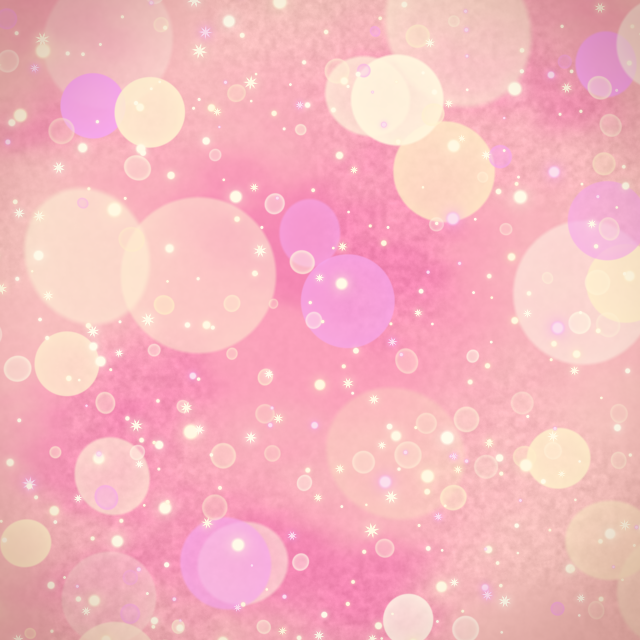
A WebGL 2 fragment shader for this background:

```glsl
#version 300 es
precision highp float;
// Dreamy bokeh: a mottled pink wash under translucent cream and lilac discs,
// small rimmed bubbles, glowing dots and tiny sparkles, closed by a vignette.
// Each kind of light is a jittered grid, composited cell by cell.
uniform vec2 u_resolution;
out vec4 outColor;

vec3 hash3(vec2 cell) {
    vec3 h = fract(cell.xyx * vec3(0.1031, 0.1030, 0.0973));
    h += dot(h, h.yxz + 33.33);
    return fract((h.xxy + h.yzz) * h.zyx);
}

float noise(vec2 p) {
    vec2 i = floor(p), f = fract(p);
    f = f * f * (3.0 - 2.0 * f);
    vec2 e = vec2(0.0, 1.0);
    return mix(mix(hash3(i).x, hash3(i + e.yx).x, f.x),
               mix(hash3(i + e.xy).x, hash3(i + e.yy).x, f.x), f.y);
}

float fbm(vec2 p) {
    float sum = 0.0, amp = 0.5;
    for (int i = 0; i < 5; i++) {
        sum += amp * noise(p);
        p = mat2(1.6, 1.2, -1.2, 1.6) * p + 7.3;
        amp *= 0.5;
    }
    return sum;
}

// Warm whites and butter, with an occasional lilac
vec3 lightColor(float pick) {
    vec3 warm = mix(vec3(1.0, 0.98, 0.92), vec3(1.0, 0.92, 0.75), pick);
    return mix(warm, vec3(0.97, 0.66, 0.92), step(0.83, pick));
}

// Slightly oval discs; radius and opacity are (min, max) ranges
vec3 addDiscs(vec3 col, vec2 p, float cells, float seed, float density,
              vec2 radius, vec2 opacity, float rim) {
    float px = 1.0 / u_resolution.y;
    for (int k = 0; k < 9; k++) {
        vec2 cell = floor(p * cells) + vec2(k % 3 - 1, k / 3 - 1);
        vec3 place = hash3(cell + seed), look = hash3(cell + seed + 41.7);
        if (place.z > density) continue;
        vec2 d = p - (cell + 0.1 + 0.8 * place.xy) / cells;
        float a = 6.283 * look.x;
        d = mat2(cos(a), sin(a), -sin(a), cos(a)) * d;
        d.x *= 1.0 + 0.16 * look.z * look.z;
        float r = mix(radius.x, radius.y, look.y);
        float dist = length(d);
        float soft = max(px, r * mix(0.02, 0.06, look.z));
        float inside = 1.0 - smoothstep(r - soft, r + soft, dist);
        float body = mix(opacity.x, opacity.y, fract(look.z * 7.0 + look.x));
        body *= mix(0.88, 1.0, smoothstep(0.2, 1.0, dist / r));
        float edge = rim * exp(-pow((dist - r * 0.93) / (r * 0.07 + px), 2.0));
        col = mix(col, lightColor(look.x), inside * min(body + edge, 1.0));
    }
    return col;
}

// Bright dots with a halo; spikes above zero turn them into eight-pointed stars
vec3 addGlows(vec3 col, vec2 p, float cells, float seed, float density,
              vec2 radius, float spikes) {
    float px = 1.0 / u_resolution.y;
    for (int k = 0; k < 9; k++) {
        vec2 cell = floor(p * cells) + vec2(k % 3 - 1, k / 3 - 1);
        vec3 place = hash3(cell + seed), look = hash3(cell + seed + 23.1);
        float cluster = 0.5 + noise(cell / cells * 6.0 + seed);
        if (place.z > density * cluster) continue;
        vec2 d = p - (cell + place.xy) / cells;
        float r = mix(radius.x, radius.y, look.y * look.y);
        float dist = length(d);
        float ray = pow(abs(cos(4.0 * atan(d.y, d.x + 1e-5) + 6.0 * look.z)), 3.0);
        float reach = r * mix(1.0, 0.5 + 0.8 * ray, spikes);
        float core = 1.0 - smoothstep(reach * 0.5, reach + px, dist);
        float halo = 0.4 * exp(-dist * dist / (r * r * 2.2));
        vec3 tint = mix(lightColor(look.x), vec3(1.0, 0.99, 0.93), 0.65 * core);
        col = mix(col, tint, min(core * (0.75 + 0.25 * look.z) + halo, 1.0));
    }
    return col;
}

void main() {
    vec2 p = gl_FragCoord.xy / u_resolution.y;
    float fromCenter = length(gl_FragCoord.xy / u_resolution - 0.5);

    // Pink wash, paling to peach outward, with grainy patches
    float cloud = fbm(p * vec2(2.6, 4.0) + 3.7);
    vec3 col = mix(vec3(0.96, 0.53, 0.70), vec3(0.985, 0.63, 0.73),
                   smoothstep(0.28, 0.48, cloud));
    col = mix(col, vec3(0.97, 0.77, 0.75),
              smoothstep(0.38, 0.78, cloud * 0.65 + fromCenter * 0.7));
    float patches = smoothstep(0.4, 0.7, noise(p * 5.0 + 11.0));
    col += (fbm(p * 110.0) - 0.48) * mix(0.03, 0.13, patches);

    // Large faint discs, then bold ones, then rimmed bubbles
    col = addDiscs(col, p, 4.0, 5.0, 0.58, vec2(0.07, 0.13), vec2(0.25, 0.55), 0.03);
    col = addDiscs(col, p, 5.0, 63.0, 0.68, vec2(0.037, 0.08), vec2(0.55, 0.98), 0.04);
    col = addDiscs(col, p, 13.0, 117.0, 0.5, vec2(0.008, 0.022), vec2(0.15, 0.5), 0.25);

    // Glowing dots, sparkles and dust
    col = addGlows(col, p, 11.0, 211.0, 0.55, vec2(0.006, 0.016), 0.0);
    col = addGlows(col, p, 15.0, 307.0, 0.3, vec2(0.005, 0.010), 1.0);
    col = addGlows(col, p, 25.0, 401.0, 0.3, vec2(0.0015, 0.005), 0.0);

    // Warm vignette
    col *= 1.0 - vec3(0.15, 0.21, 0.22) * smoothstep(0.42, 0.72, fromCenter);
    outColor = vec4(clamp(col, 0.0, 1.0), 1.0);
}
```
